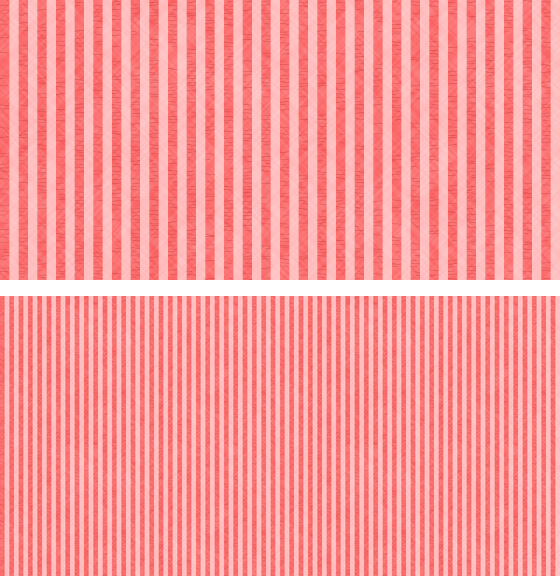
Top, the tile; bottom, the same tile 2 across and 2 down.
A Shadertoy shader for this pattern:

```glsl
const float STRIPES = 30.0;          // stripe pairs across
const float ROWS = 76.0;             // stroke slots down each stripe
const float STROKE_WIDTH = 0.0027;   // fraction of canvas height
const float STROKE_OPACITY = 0.62;
const vec2 WEAVE_CELLS = vec2(112.0, 7.0);
const vec2 BLOTCH_CELLS = vec2(14.0, 7.0);
const vec3 PINK = vec3(1.0, 0.748, 0.748);
const vec3 RED = vec3(0.985, 0.445, 0.445);
const vec3 STROKE_COLOR = vec3(0.78, 0.25, 0.25);
const float PINK_VARIATION = 0.042;
const float RED_VARIATION = 0.085;

float hash(vec2 cell, float seed) {
    uvec3 q = uvec3(ivec3(cell, seed)) * uvec3(1597334673u, 3812015801u, 2798796415u);
    uint n = q.x ^ q.y ^ q.z;
    n = (n ^ (n >> 16)) * 2246822519u;
    n = (n ^ (n >> 13)) * 3266489917u;
    return float((n ^ (n >> 16)) >> 8) / 16777216.0;
}

// Value noise that wraps after a whole number of cells
float wrapNoise(vec2 p, vec2 period, float seed) {
    vec2 cell = floor(p);
    vec2 f = fract(p);
    f = f * f * (3.0 - 2.0 * f);
    vec2 a = mod(cell, period);
    vec2 b = mod(cell + 1.0, period);
    return mix(mix(hash(a, seed), hash(vec2(b.x, a.y), seed), f.x),
               mix(hash(vec2(a.x, b.y), seed), hash(b, seed), f.x), f.y);
}

// Fine threads along both diagonals, roughly -1 to 1
float weave(vec2 uv) {
    vec2 p = uv * vec2(2.0, 1.0);
    vec2 d = vec2(p.x + p.y, p.x - p.y);
    float rising = wrapNoise(d.yx * WEAVE_CELLS, WEAVE_CELLS, 1.0);
    float falling = wrapNoise(d * WEAVE_CELLS, WEAVE_CELLS, 2.0);
    float blotch = wrapNoise(uv * BLOTCH_CELLS, BLOTCH_CELLS, 3.0);
    return rising + falling - 1.0 + 0.5 * (blotch - 0.5);
}

// Thin, slightly tilted strokes across one stripe
float strokes(float y, float across, float stripe, float pixel) {
    float ink = 0.0;
    float halfWidth = max(0.5 * STROKE_WIDTH, 0.5 * pixel);
    float thinning = 0.5 * STROKE_WIDTH / halfWidth;
    vec2 clusterCells = vec2(STRIPES, 13.0);
    for (int k = -1; k <= 1; k++) {
        float row = floor(y * ROWS) + float(k);
        vec2 id = vec2(stripe, mod(row, ROWS));
        float cluster = wrapNoise(vec2(stripe, row / ROWS * 13.0), clusterCells, 4.0);
        float present = step(hash(id, 5.0), 0.25 + 0.75 * cluster);
        float tilt = (hash(id, 6.0) - 0.5) * 0.8;
        float bow = (hash(id, 7.0) - 0.5) * 0.5;
        float x = across - 0.5;
        float center = row + 0.2 + 0.6 * hash(id, 8.0) + tilt * x + bow * (0.25 - x * x);
        float dist = abs(y - center / ROWS);
        float line = 1.0 - smoothstep(halfWidth - 0.5 * pixel, halfWidth + 0.5 * pixel, dist);
        // Some strokes stop short of one side
        float side = hash(id, 9.0) < 0.5 ? across : 1.0 - across;
        float reach = 0.5 + 1.3 * hash(id, 10.0);
        float extent = 1.0 - smoothstep(reach - 0.15, reach, side);
        float strength = 0.55 + 0.45 * hash(id, 11.0);
        ink = max(ink, present * line * extent * strength);
    }
    return ink * thinning;
}

void mainImage(out vec4 fragColor, in vec2 fragCoord) {
    vec2 uv = fragCoord / iResolution.xy;
    float column = uv.x * STRIPES;
    float phase = fract(column);
    float threads = weave(uv);

    // Red fills the first half of each pair
    float edge = 0.25 - abs(fract(phase + 0.25) - 0.5);
    float stripeMask = clamp(edge * iResolution.x / STRIPES + 0.5, 0.0, 1.0);

    vec3 pink = PINK + vec3(0.0, 1.0, 1.0) * PINK_VARIATION * threads;
    vec3 red = RED + vec3(0.1, 1.0, 1.0) * RED_VARIATION * threads;
    float ink = strokes(uv.y, phase * 2.0, floor(column), 1.0 / iResolution.y);
    red = mix(red, STROKE_COLOR, ink * STROKE_OPACITY);

    fragColor = vec4(clamp(mix(pink, red, stripeMask), 0.0, 1.0), 1.0);
}
```
